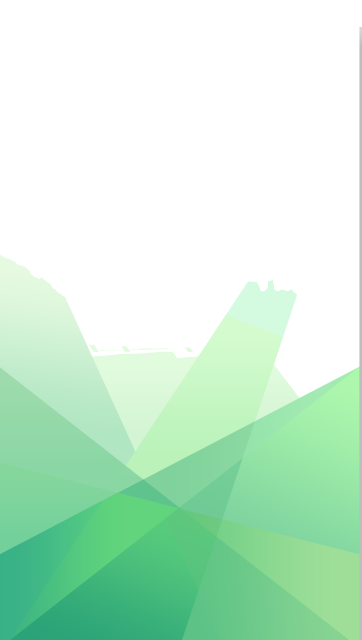
Reproduce this background procedurally as a WebGL 2 fragment shader.

```glsl
#version 300 es
precision highp float;
uniform vec2 u_resolution;
out vec4 fragColor;

float soft;

float hash(float n) {
    return fract(sin(n * 127.1) * 43758.5);
}

// Coverage of the half plane to the right of the direction a -> b
float rightOf(vec2 p, vec2 a, vec2 b) {
    vec2 d = normalize(b - a);
    vec2 q = p - a;
    return smoothstep(-soft, soft, d.y * q.x - d.x * q.y);
}

float under(float y, float top) {
    return smoothstep(-soft, soft, top - y);
}

float span(float x, float lo, float hi) {
    return smoothstep(lo - soft, lo + soft, x) * smoothstep(hi + soft, hi - soft, x);
}

// Torn outline: stepped offsets joined by short ramps
float torn(float x, float steps) {
    float c = floor(x * steps);
    return mix(hash(c), hash(c + 1.0), smoothstep(0.6, 1.0, fract(x * steps))) - 0.5;
}

void main() {
    // Height is one unit, width is 0.565
    vec2 p = gl_FragCoord.xy / u_resolution * vec2(0.565, 1.0);
    soft = 0.7 / u_resolution.y;
    float x = p.x, y = p.y;

    // Shared edges of the crossing sheets
    float belowRise = rightOf(p, vec2(0.0, 0.134), vec2(0.561, 0.427));
    float belowRay = rightOf(p, vec2(0.0156, 0.0), vec2(0.561, 0.427));
    float belowFall = rightOf(p, vec2(0.0, 0.426), vec2(0.544, 0.0));
    float belowShelf = rightOf(p, vec2(0.0, 0.277), vec2(0.561, 0.134));
    float leftWing = rightOf(p, vec2(0.098, 0.544), vec2(0.345, 0.0));
    float beamLeft = rightOf(p, vec2(0.0156, 0.0), vec2(0.385, 0.557));
    float beamRight = rightOf(p, vec2(0.284, 0.0), vec2(0.462, 0.534));

    vec3 col = vec3(1.0);

    // Pale rear sheet with a broken upper rim
    float rim = 0.444 + 0.055 * (x - 0.146) - 0.011 * smoothstep(0.268, 0.278, x) + 0.002 * torn(x, 65.0);
    float pale = under(y, rim) * rightOf(p, vec2(0.430, 0.427), vec2(0.466, 0.380));
    float streak = 0.4515 + 0.03 * (x - 0.155);
    pale = max(pale, span(y, streak, streak + 0.0025 * hash(floor(x * 55.0))) * span(x, 0.155, 0.262));
    for (int i = 0; i < 3; i++) {
        float k = float(i);
        float cx = 0.147 + 0.0245 * k * (k + 1.0) - 0.7 * (y - 0.455);
        pale = max(pale, span(x, cx - 0.004, cx + 0.004) * span(y, 0.450, 0.461 - 0.002 * k));
    }
    vec3 paleColor = mix(vec3(0.83, 0.96, 0.83), vec3(0.885, 0.985, 0.87), smoothstep(0.31, 0.45, y));
    col = mix(col, paleColor, pale);

    // Left wing
    float wingTop = 0.611 - 0.7 * x + 0.014 * torn(x, 60.0) + 0.004 * torn(x, 190.0);
    vec3 wingColor = mix(vec3(0.69, 0.90, 0.76), vec3(0.90, 0.98, 0.88), smoothstep(0.32, 0.60, y + 0.15 * x));
    col = mix(col, wingColor, leftWing * under(y, wingTop));

    // Upright beam with a minty tip
    float beamTop = 0.559 - 0.012 * smoothstep(0.400, 0.408, x) + 0.013 * span(x, 0.418, 0.427)
        - 1.2 * max(x - 0.455, 0.0) + 0.005 * torn(x, 130.0);
    vec3 beamColor = mix(vec3(0.73, 0.95, 0.73), vec3(0.83, 0.985, 0.81), smoothstep(0.27, 0.50, y));
    float tip = 1.0 - rightOf(p, vec2(0.349, 0.509), vec2(0.440, 0.474));
    beamColor = mix(beamColor, vec3(0.83, 0.985, 0.88), tip);
    col = mix(col, beamColor, beamLeft * (1.0 - beamRight) * under(y, beamTop));

    // Falling sheet and its lower shelf on the left
    vec3 fallColor = mix(vec3(0.52, 0.83, 0.63), vec3(0.60, 0.85, 0.66), smoothstep(0.24, 0.42, y));
    col = mix(col, fallColor, 0.88 * belowFall);
    vec3 shelfColor = mix(vec3(0.43, 0.81, 0.60), vec3(0.52, 0.84, 0.61), smoothstep(0.13, 0.28, y));
    col = mix(col, shelfColor, 0.85 * belowShelf);

    // Long rising band
    vec3 band = mix(vec3(0.50, 0.82, 0.61), vec3(0.60, 0.88, 0.66), smoothstep(0.24, 0.54, x));
    band = mix(band, vec3(0.36, 0.76, 0.55), 0.9 * belowFall);
    band += 0.04 * beamRight;
    col = mix(col, band, belowRise);

    // Bright right hand fan
    vec3 fan = mix(vec3(0.46, 0.80, 0.61), vec3(0.68, 0.97, 0.68), smoothstep(0.28, 0.80, 0.55 * x + 1.15 * y));
    fan = mix(fan, vec3(0.40, 0.77, 0.56), 0.6 * (1.0 - beamRight));
    col = mix(col, fan, belowRay * belowRise);

    // Sheet under the shelf, split by the falling edge
    vec3 shade = mix(vec3(0.24, 0.71, 0.51), vec3(0.38, 0.83, 0.49), smoothstep(0.0, 0.20, x));
    shade = mix(shade, shade * vec3(0.93, 0.98, 1.04), 1.0 - beamLeft);
    vec3 meadow = mix(vec3(0.43, 0.81, 0.52), vec3(0.62, 0.87, 0.60), smoothstep(0.27, 0.54, x));
    meadow += 0.03 * (beamRight - 1.0);
    col = mix(col, mix(meadow, shade, belowFall), belowShelf * belowRise);

    // Deep lower triangle
    vec3 deep = mix(vec3(0.17, 0.64, 0.47), vec3(0.35, 0.80, 0.49), smoothstep(0.02, 0.33, 0.45 * x + y));
    deep = mix(deep, vec3(0.37, 0.76, 0.49), 0.5 * (1.0 - leftWing));
    vec3 corner = mix(vec3(0.38, 0.77, 0.53), vec3(0.56, 0.84, 0.59), smoothstep(0.29, 0.54, x));
    deep = mix(deep, corner, 0.85 * beamRight);
    col = mix(col, deep, belowRay * belowFall);

    // Grey strip along the right side
    float strip = smoothstep(0.561 - soft, 0.561 + soft, x) * under(y, 0.958);
    col = mix(col, mix(vec3(0.73, 0.74, 0.73), vec3(0.84), smoothstep(0.92, 0.958, y)), strip);

    fragColor = vec4(clamp(col, 0.0, 1.0), 1.0);
}
```
